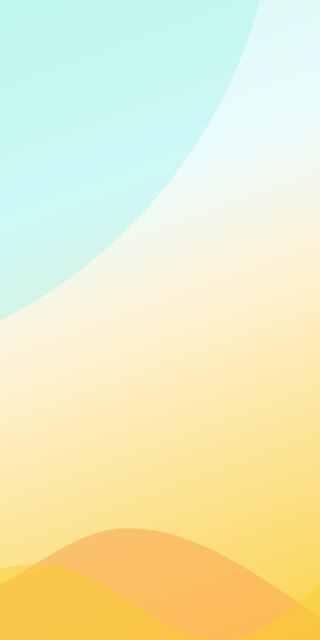
Give the GLSL for this background, as a Shadertoy shader.

```glsl
// Soft summer backdrop: tilted sky-to-sand gradient, a large aqua disc and two translucent dunes.
#define TILT radians(20.0)
#define DISC_CENTRE vec2(-0.718, 2.410)
#define DISC_RADIUS 1.585
#define DISC_ALPHA 0.40
#define CORAL_ALPHA 0.60
#define AMBER_ALPHA 0.50
#define CORAL_CREST vec2(0.396, 0.349)
#define AMBER_CREST vec2(0.125, 0.237)
#define AMBER_TROUGH vec2(0.690, 0.0)
#define AMBER_FREQ 5.56

const vec3 AQUA_SKY  = vec3(0.830, 0.970, 0.950);
const vec3 PALE_SKY  = vec3(0.925, 0.990, 0.995);
const vec3 CREAM     = vec3(0.996, 0.950, 0.830);
const vec3 GOLD      = vec3(0.980, 0.830, 0.300);
const vec3 DISC_AQUA = vec3(0.625, 0.955, 0.925);
const vec3 CORAL     = vec3(0.983, 0.666, 0.335);
const vec3 AMBER     = vec3(0.980, 0.808, 0.190);

// Antialiased coverage of the region where d is negative
float cover(float d) {
    return clamp(0.5 - d / max(fwidth(d), 1e-5), 0.0, 1.0);
}

// Cosine fall away from a crest, zero at x = 0
float fall(float x, float amplitude, float frequency) {
    return amplitude * (1.0 - cos(frequency * x));
}

// Four-stop gradient along the tilted axis, t runs from top left to bottom right
vec3 skyGradient(vec2 p) {
    vec2 axis = vec2(sin(TILT), cos(TILT));
    float t = dot(vec2(p.x, 2.0 - p.y), axis) / dot(vec2(1.0, 2.0), axis);
    vec3 colour = mix(AQUA_SKY, PALE_SKY, clamp(t / 0.3, 0.0, 1.0));
    colour = mix(colour, CREAM, clamp((t - 0.3) / 0.2, 0.0, 1.0));
    return mix(colour, GOLD, clamp((t - 0.5) / 0.5, 0.0, 1.0));
}

// Rear dune: steep on the left, long slope on the right
float coralHeight(float x) {
    float dx = x - CORAL_CREST.x;
    float drop = dx < 0.0 ? fall(dx, 0.1146, 5.41) : fall(dx, 0.225, 2.98);
    return CORAL_CREST.y - drop;
}

// Front dune: a crest, a trough at the floor, then a rise to the right edge
float amberHeight(float x) {
    float dx = x - AMBER_CREST.x;
    float crest = AMBER_CREST.y - fall(dx, dx < 0.0 ? 0.0625 : 0.1185, AMBER_FREQ);
    float rise = AMBER_TROUGH.y + fall(x - AMBER_TROUGH.x, 0.151, AMBER_FREQ);
    return x < AMBER_TROUGH.x ? crest : rise;
}

void mainImage(out vec4 fragColor, in vec2 fragCoord) {
    // Canvas units: x from 0 to 1, y from 0 to 2
    vec2 p = fragCoord / iResolution.xy * vec2(1.0, 2.0);

    // Layers from back to front
    vec3 colour = skyGradient(p);
    float disc = cover(length(p - DISC_CENTRE) - DISC_RADIUS);
    colour = mix(colour, DISC_AQUA, DISC_ALPHA * disc);
    colour = mix(colour, CORAL, CORAL_ALPHA * cover(p.y - coralHeight(p.x)));
    colour = mix(colour, AMBER, AMBER_ALPHA * cover(p.y - amberHeight(p.x)));

    fragColor = vec4(colour, 1.0);
}
```
